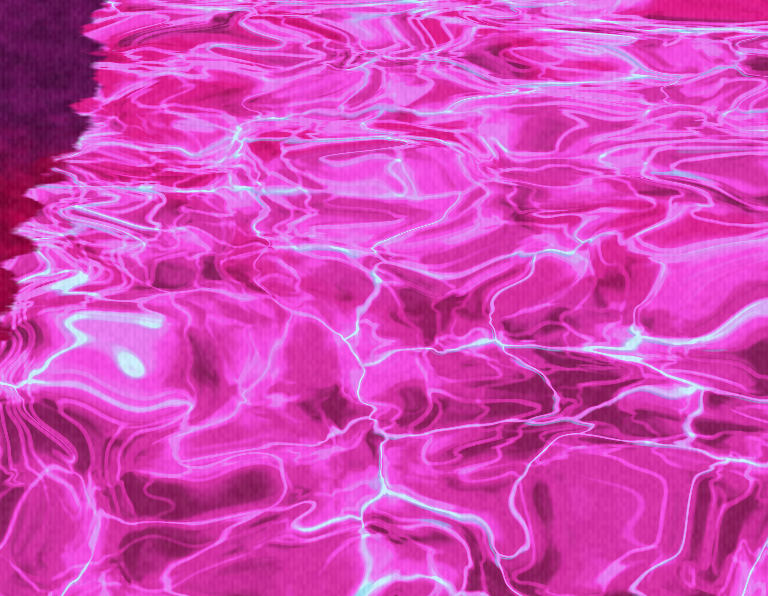
Reproduce this texture procedurally as a WebGL 1 fragment shader.

```glsl
precision highp float;
// Sunlit pink pool water seen at a slant, with a dark wall at the upper left.
// Warped Voronoi borders make the bright veins, noise contours make the ripples;
// a light value then picks the colour from a ramp, with cyan fringes on top.
uniform vec2 u_resolution;

const vec3 PLUM = vec3(0.52, 0.12, 0.36);
const vec3 MAGENTA = vec3(0.83, 0.20, 0.65);
const vec3 PINK = vec3(0.95, 0.30, 0.88);
const vec3 ORCHID = vec3(0.91, 0.48, 0.93);
const vec3 LILAC = vec3(0.85, 0.66, 0.96);
const vec3 ICE = vec3(0.80, 0.92, 0.98);
const vec3 CRIMSON = vec3(0.90, 0.06, 0.47);
const vec3 CYAN = vec3(0.45, 0.82, 0.92);
const vec3 NAVY = vec3(0.37, 0.07, 0.32);
const vec3 MAROON = vec3(0.57, 0.03, 0.26);

vec2 hash2(vec2 cell) {
  vec3 v = fract(cell.xyx * vec3(0.1031, 0.1030, 0.0973));
  v += dot(v, v.yzx + 33.33);
  return fract((v.xx + v.yz) * v.zy);
}

vec2 noise2(vec2 p) {
  vec2 i = floor(p), f = fract(p);
  f = f * f * f * (f * (f * 6.0 - 15.0) + 10.0);
  return mix(mix(hash2(i), hash2(i + vec2(1, 0)), f.x),
             mix(hash2(i + vec2(0, 1)), hash2(i + vec2(1, 1)), f.x), f.y);
}

float fbm(vec2 p) {
  float sum = 0.0, gain = 0.53;
  for (int i = 0; i < 4; i++) {
    sum += gain * noise2(p).x;
    p = mat2(0.8, 0.6, -0.6, 0.8) * p * 2.1 + 7.3;
    gain *= 0.5;
  }
  return sum;
}

// Slanted water plane: rows get flatter towards the top
vec2 stretchAt(float y) { return vec2(4.1 + 0.6 * y, 1.0 / (0.19 - 0.145 * y)); }

vec2 toWater(vec2 p) {
  vec2 q = vec2((p.x - 0.64) * stretchAt(p.y).x, -log(1.0 - 0.763 * p.y) / 0.145);
  q += 0.8 * (noise2(q * 1.1 + 3.7) - 0.5);
  q += 0.28 * (noise2(q * 2.9 + 9.1) - 0.5);
  return q + 0.09 * (noise2(q * 8.0 + 2.3) - 0.5);
}

// Distance to the nearest Voronoi border, in canvas heights
float veinDistance(vec2 q, vec2 stretch) {
  vec2 base = floor(q), nearest = vec2(0.0);
  float best = 9.0, border = 9.0;
  for (int j = -1; j <= 1; j++) for (int i = -1; i <= 1; i++) {
    vec2 cell = base + vec2(float(i), float(j));
    vec2 r = cell + 0.1 + 0.8 * hash2(cell) - q;
    if (dot(r, r) < best) { best = dot(r, r); nearest = r; }
  }
  for (int j = -2; j <= 2; j++) for (int i = -2; i <= 2; i++) {
    vec2 cell = base + vec2(float(i), float(j));
    vec2 r = cell + 0.1 + 0.8 * hash2(cell) - q;
    vec2 gap = r - nearest;
    if (dot(gap, gap) > 0.0001) {
      vec2 normal = normalize(gap);
      border = min(border, dot(0.5 * (r + nearest), normal) / length(normal * stretch));
    }
  }
  return max(border, 0.0);
}

float rippleField(vec2 p, vec2 scale, float bands) {
  vec2 q = toWater(p) * scale + 21.0;
  return bands * (0.75 * noise2(q).x + 0.25 * noise2(q * 2.3).y);
}

// Distance to the nearest noise contour, in canvas heights
float rippleDistance(vec2 p, vec2 scale, float bands) {
  float e = 0.0015, f = rippleField(p, scale, bands);
  vec2 slope = vec2(rippleField(p + vec2(e, 0.0), scale, bands),
                    rippleField(p + vec2(0.0, e), scale, bands)) - f;
  return abs(fract(f) - 0.5) / max(length(slope) / e, 10.0);
}

float stroke(float d, float width) {
  return 1.0 - smoothstep(width * 0.2, width + 1.0 / u_resolution.y, d);
}

vec3 ramp(float t) {
  vec3 c = mix(PLUM, MAGENTA, smoothstep(0.0, 0.2, t));
  c = mix(c, PINK, smoothstep(0.24, 0.40, t));
  c = mix(c, ORCHID, smoothstep(0.40, 0.54, t));
  c = mix(c, LILAC, smoothstep(0.64, 0.84, t));
  return mix(c, ICE, smoothstep(0.86, 1.05, t));
}

void main() {
  vec2 p = gl_FragCoord.xy / u_resolution.y;
  vec2 q = toWater(p), stretch = stretchAt(p.y);
  vec2 patches = noise2(q * 0.8 + 40.0), fine = noise2(q * 4.0 + 13.0);
  float mottle = noise2(q * vec2(9.0, 7.0) + 31.0).x - 0.5;
  float far = smoothstep(0.35, 0.8, p.y);

  // Veins, layers of ripple rings and the upright filaments near the wall
  float d = veinDistance(q, stretch);
  float width = mix(0.0035, 0.011, patches.x * fine.y) * mix(1.0, 0.6, far);
  float vein = stroke(d, width) * mix(0.4, 1.0, smoothstep(0.2, 0.6, patches.y)) * mix(1.0, 0.5, far);
  float ringD = rippleDistance(p, vec2(0.8, 0.6), 7.0);
  float ring = (stroke(ringD, 0.0038) + 0.25 * exp(-ringD / 0.008)) * mix(0.4, 0.9, far);
  float curl = stroke(rippleDistance(p, vec2(1.5, 1.1), 4.0), 0.0042) * smoothstep(0.25, 0.6, patches.y);
  float nearWall = smoothstep(0.55, 0.15, p.x) * smoothstep(0.05, 0.25, p.y) * smoothstep(0.9, 0.65, p.y);
  float filament = stroke(rippleDistance(p, vec2(2.2, 0.4), 8.0), 0.004) * nearWall;

  // Total light and water colour
  float cloud = fbm(q * 2.0 + 5.0);
  float light = 0.20 + 0.85 * (cloud - 0.5) + 0.15 * exp(-d / 0.014);
  light = max(light, 0.02) + 0.54 * vein + 0.34 * ring * (0.3 + 0.7 * patches.x + 0.5 * fine.y);
  light += 0.22 * curl * (0.4 + fine.x) + 0.24 * filament + 0.22 * (fine.x - 0.5) * patches.x;
  vec3 color = ramp(light + 0.13 * mottle);
  float red = smoothstep(0.45, 0.75, noise2(q * vec2(1.3, 1.0) + 60.0).x) * mix(0.05, 0.6, far);
  color = mix(color, CRIMSON, red * (1.0 - smoothstep(0.2, 0.45, light)));

  // Thin cyan fringes beside the veins and small glints
  float shifted = stroke(veinDistance(toWater(p + vec2(0.003, 0.003)), stretch), width);
  float fringe = shifted * (1.0 - vein) * smoothstep(0.45, 0.7, patches.y) * smoothstep(0.3, 0.6, fine.x);
  float glint = smoothstep(0.90, 0.96, fine.x) * smoothstep(0.6, 0.75, patches.x);
  color = mix(color, CYAN, max(0.6 * fringe, 0.5 * glint));

  // Dark wall with a streaky, ragged waterline
  float streaks = fbm(vec2(p.x * 9.0 + 3.0, p.y * 34.0));
  float edge = 0.19 * smoothstep(0.36, 0.95, p.y) - 0.03 + 0.13 * (streaks - 0.5);
  edge -= 0.1 * smoothstep(0.45, 0.3, p.y);
  vec3 wall = mix(MAROON, NAVY, smoothstep(0.68, 0.82, p.y + 0.1 * (cloud - 0.5)));
  wall *= 0.7 + 0.6 * fbm(p * vec2(30.0, 50.0));
  color = mix(wall, color, smoothstep(-0.012, 0.012, p.x - edge));

  // Faint woven grain
  float grain = noise2(p * vec2(190.0, 130.0)).x - 0.5;
  color += 0.05 * grain + 0.010 * sin(p.x * 800.0);
  gl_FragColor = vec4(clamp(color, 0.0, 1.0), 1.0);
}
```
